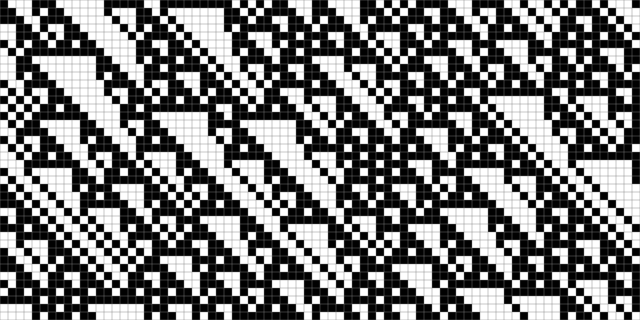
A Shadertoy shader for this pattern:

```glsl
// Right-leaning cellular automaton (left XOR (self AND right)) on a ruled grid, time running downward.

// Integer hash giving 96 random bits for the first generation.
uvec3 randomBits(uvec3 v) {
    v = v * 1664525u + 1013904223u;
    v.x += v.y * v.z; v.y += v.z * v.x; v.z += v.x * v.y;
    v ^= v >> 16u;
    v.x += v.y * v.z; v.y += v.z * v.x; v.z += v.x * v.y;
    return v;
}

// One generation of a 96-cell ring, all cells in parallel.
uvec3 nextGeneration(uvec3 cells) {
    uvec3 left = (cells << 1u) | (cells.zxy >> 31u);
    uvec3 right = (cells >> 1u) | (cells.yzx << 31u);
    return left ^ (cells & right);
}

float cellAt(uvec3 cells, int column) {
    int i = (column + 96) % 96;
    uint word = i < 32 ? cells.x : (i < 64 ? cells.y : cells.z);
    return float((word >> uint(i % 32)) & 1u);
}

void mainImage(out vec4 fragColor, in vec2 fragCoord) {
    // Forty rows fill the canvas height, counted from the top.
    float pixelsPerCell = iResolution.y / 40.0;
    vec2 p = vec2(fragCoord.x, iResolution.y - fragCoord.y) / pixelsPerCell;
    vec2 corner = floor(p + 0.5);
    vec2 offset = (p - corner) * pixelsPerCell;

    // Evolve to the two rows that meet at the nearest corner.
    uvec3 above = randomBits(uvec3(7, 23, 41));
    uvec3 below = nextGeneration(above);
    for (int i = 0; i < int(corner.y); i++) {
        above = below;
        below = nextGeneration(below);
    }

    // Blend the four cells by the share of the pixel each one covers.
    int column = int(corner.x);
    vec2 share = clamp(offset + 0.5, 0.0, 1.0);
    float upper = mix(cellAt(above, column - 1), cellAt(above, column), share.x);
    float lower = mix(cellAt(below, column - 1), cellAt(below, column), share.x);
    float ink = mix(upper, lower, share.y);

    // Thin grey rules along the cell borders.
    float halfWidth = 0.0275 * pixelsPerCell;
    vec2 rule = clamp(min(offset + 0.5, halfWidth) - max(offset - 0.5, -halfWidth), 0.0, 1.0);
    float grid = 1.0 - (1.0 - rule.x) * (1.0 - rule.y);

    vec3 color = mix(vec3(1.0), vec3(0.005), ink);
    fragColor = vec4(mix(color, vec3(0.5), grid), 1.0);
}
```
